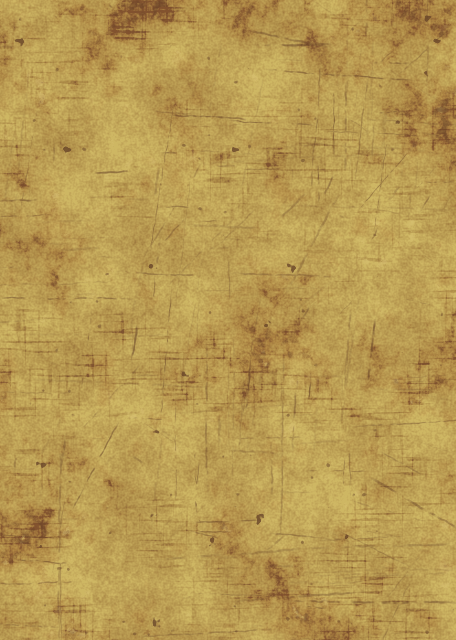
Give the GLSL for this texture, as a WebGL 2 fragment shader.

```glsl
#version 300 es
precision highp float;
// Aged, scuffed ochre parchment: fractal mottling and brown stains set a tone
// that indexes a warm ramp; groups of broken scratches, stretched-noise scuffs,
// ragged flecks and pale worn flakes are laid over it.

#define BASE_TONE 0.87
#define MOTTLE 1.15
#define GRAIN 0.30
#define STAIN 0.62
#define SCRATCH_WIDTH 0.0009
#define SCRATCH_DEPTH 0.62
#define GROUP_SIZE 4
#define GROUP_SPREAD 0.17
#define DARK vec3(0.49, 0.33, 0.19)
#define MIDDLE vec3(0.665, 0.53, 0.27)
#define LIGHT vec3(0.785, 0.685, 0.37)
#define INK vec3(0.39, 0.25, 0.15)

uniform vec2 u_resolution;
out vec4 fragColor;

vec2 hash2(vec2 p) {
  vec3 q = fract(p.xyx * vec3(0.1031, 0.1030, 0.0973));
  q += dot(q, q.yzx + 33.33);
  return fract((q.xx + q.yz) * q.zy);
}

float corner(vec2 cell, vec2 offset) {
  float a = 6.2832 * hash2(cell).x;
  return dot(vec2(cos(a), sin(a)), offset);
}

// Gradient noise, roughly -0.7 to 0.7
float noise(vec2 p) {
  vec2 i = floor(p), f = fract(p), e = vec2(1.0, 0.0);
  vec2 u = f * f * f * (f * (f * 6.0 - 15.0) + 10.0);
  return mix(mix(corner(i, f), corner(i + e, f - e), u.x),
             mix(corner(i + e.yx, f - e.yx), corner(i + 1.0, f - 1.0), u.x), u.y);
}

float fbm(vec2 p) {
  float sum = 0.0, amp = 0.5;
  for (int k = 0; k < 6; k++) {
    sum += amp * noise(p);
    p = mat2(1.6, 1.2, -1.2, 1.6) * p + 17.3;
    amp *= 0.6;
  }
  return sum;
}

// Grouped, tapered, broken line segments around one direction
float scratches(vec2 p, float aspect, int count, float angle, float spread, float reach, float seed) {
  float ink = 0.0, px = 0.7 / u_resolution.y;
  for (int i = 0; i < count; i++) {
    vec2 a = hash2(vec2(float(i), seed));
    vec2 b = hash2(vec2(float(i), seed + 7.0));
    vec2 group = hash2(vec2(float(i / GROUP_SIZE), seed + 13.0));
    float turn = angle + spread * (2.0 * a.x - 1.0);
    vec2 dir = vec2(cos(turn), sin(turn));
    vec2 q = p - group * vec2(aspect, 1.0) - (b - 0.5) * GROUP_SPREAD;
    float along = dot(q, dir), across = abs(dot(q, vec2(-dir.y, dir.x)));
    float width = SCRATCH_WIDTH * mix(0.6, 1.9, fract(b.y * 5.0));
    float line = 1.0 - smoothstep(width - px, width + px, across);
    float taper = 1.0 - smoothstep(0.7, 1.0, abs(along) / (reach * mix(0.15, 1.0, a.y * a.y)));
    if (line * taper > 0.0) {
      float worn = noise(vec2(along * 35.0, float(i) * 7.3 + seed)) + 0.6 * noise(p * 130.0);
      float depth = fract(b.x * 7.0);
      ink = max(ink, line * taper * smoothstep(-0.35, 0.25, worn) * mix(0.2, 1.0, depth * depth));
    }
  }
  return ink;
}

// One ragged fleck in a share of the grid cells
float flecks(vec2 p, float cells, float share, float size) {
  vec2 g = p * cells, id = floor(g), r = hash2(id + 41.0);
  vec2 q = fract(g) - mix(vec2(0.3), vec2(0.7), hash2(id + 5.0));
  float d = length(q) + 0.25 * noise(p * 130.0) - size * mix(0.3, 1.0, r.y);
  float soft = cells / u_resolution.y;
  return step(r.x, share) * (1.0 - smoothstep(-soft, soft, d))
       * (1.0 - smoothstep(0.25, 0.3, length(q)));
}

void main() {
  vec2 p = gl_FragCoord.xy / u_resolution.y;
  float aspect = u_resolution.x / u_resolution.y;
  vec2 border = min(p, vec2(aspect, 1.0) - p);
  float edge = 1.0 - smoothstep(0.0, 0.13, min(border.x, border.y));

  // Paper tone and stains
  float mottle = fbm(p * 8.0 + 3.7);
  float rough = fbm(p * 38.0 + 9.1);
  float grain = noise(p * 290.0) + 0.8 * noise(p * 150.0 + 31.0);
  float field = fbm(p * 5.0 + 21.4) + 0.45 * rough + 0.10 * edge;
  float stain = smoothstep(-0.02, 0.46, field);
  float blotch = smoothstep(0.08, 0.42, fbm(p * 15.0 + 63.0) + 0.3 * rough);
  float tone = BASE_TONE + MOTTLE * (0.65 * mottle + 0.45 * rough) + GRAIN * grain;
  tone -= STAIN * (stain * (1.0 + 1.3 * rough) + 0.45 * blotch);

  // Scuffs: thin streaks inside patches, broken by the rough surface
  float patches = smoothstep(-0.06, 0.24, fbm(p * 6.0 + 55.0) + 0.08 * edge);
  float level = smoothstep(0.14, 0.42, noise(p * vec2(13.0, 190.0)) + 0.3 * rough);
  float upright = smoothstep(0.2, 0.46, noise(p * vec2(190.0, 11.0) + 70.0) + 0.3 * rough);
  tone -= patches * (0.42 * level + 0.30 * upright);

  vec3 color = mix(DARK, MIDDLE, smoothstep(-0.15, 0.5, tone));
  color = mix(color, LIGHT, clamp((tone - 0.42) / 0.58, 0.0, 1.2));
  color += vec3(0.018, -0.010, -0.010) * max(stain, 0.6 * blotch);

  // Pale flakes, then scratches and flecks
  float flake = smoothstep(0.17, 0.34, rough) * smoothstep(0.0, 0.22, mottle);
  color = mix(color, vec3(0.85, 0.76, 0.45), 0.6 * flake);

  vec2 w = p + 0.0025 * vec2(noise(p * 14.0), noise(p * 14.0 + 8.0));
  w += 0.0016 * vec2(noise(p * 85.0), noise(p * 85.0 + 8.0));
  float ink = scratches(w, aspect, 110, 0.0, 0.08, 0.16, 1.0);
  ink = max(ink, scratches(w, aspect, 48, 1.45, 0.07, 0.15, 2.0));
  ink = max(ink, scratches(w, aspect, 36, 1.571, 0.015, 0.20, 3.0));
  ink = max(ink, 0.8 * scratches(w, aspect, 40, 0.9, 0.25, 0.11, 4.0));
  ink = max(ink, 0.7 * scratches(w, aspect, 32, -0.4, 0.25, 0.09, 5.0));
  color = mix(color, INK, SCRATCH_DEPTH * ink);

  float spots = max(0.5 * flecks(p, 50.0, 0.05, 0.10), 0.75 * flecks(p + 2.0, 23.0, 0.03, 0.12));
  float clot = smoothstep(0.22, 0.55, field) * smoothstep(0.0, 0.25, noise(p * 80.0) + 0.4 * rough);
  color = mix(color, INK, max(spots, 0.55 * clot));

  fragColor = vec4(clamp(color, 0.0, 1.0), 1.0);
}
```
